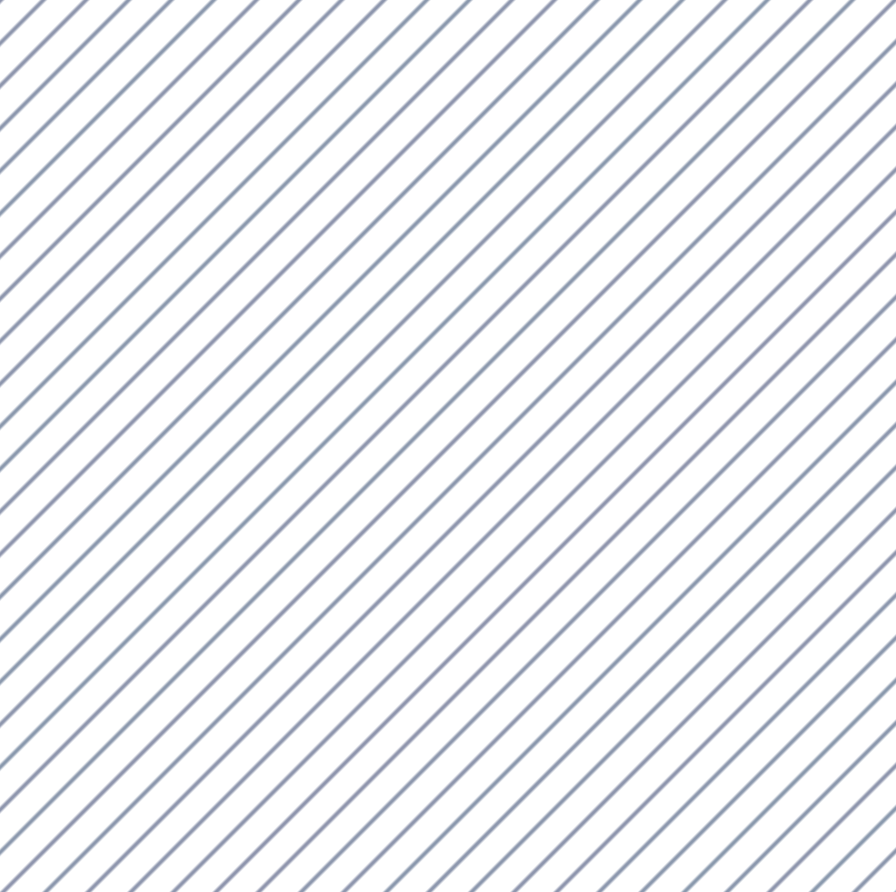
A WebGL 2 fragment shader for this pattern:

```glsl
#version 300 es
precision highp float;

uniform vec2 u_resolution;
out vec4 fragColor;

float hash(float n) {
    return fract(sin(n * 12.9898) * 43758.547);
}

void main() {
    // Position from the upper left corner, in canvas widths
    float pixel = 1.0 / u_resolution.x;
    vec2 p = vec2(gl_FragCoord.x, u_resolution.y - gl_FragCoord.y) * pixel;

    // Rising diagonals, 21 along each side
    float period = 0.998 / 21.0;
    float phase = (p.x + p.y - 0.001) / period;
    float lineId = floor(phase + 0.5);
    float dist = abs(phase - lineId) * period * 0.70711;

    // Soft-edged stroke
    float ink = 1.0 - smoothstep(0.0004, max(0.0041, 1.2 * pixel), dist);

    // Slight shift between violet and blue grey from line to line
    vec3 violetGrey = vec3(0.56, 0.585, 0.68);
    vec3 blueGrey = vec3(0.54, 0.60, 0.68);
    vec3 lineColor = mix(violetGrey, blueGrey, hash(lineId));

    fragColor = vec4(mix(vec3(1.0), lineColor, ink), 1.0);
}
```
